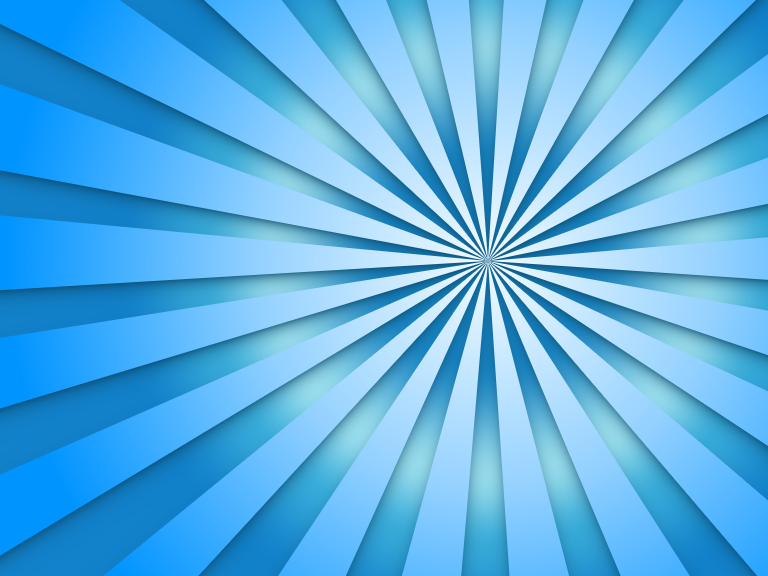
Write a Shadertoy shader that draws this background.

```glsl
// A sunburst of pale blue rays over recessed darker rays with a glowing ring.

const float TAU = 6.2831853;
const float RAY_COUNT = 22.0;
const float FIRST_RAY = 8.0;                // degrees
const vec2 CENTER = vec2(0.6354, 0.5469);   // fractions of the canvas
const float GLOW_START = 0.17;              // radii in canvas heights
const float GLOW_RADIUS = 0.37;
const float GLOW_MID = 0.50;
const float GLOW_END = 0.65;
const float HAZE_RADIUS = 0.40;
const float SKY_RADIUS = 0.84;
const float SHADOW_BLUR = 0.013;
const vec3 CORE = vec3(0.95, 0.985, 1.0);
const vec3 HAZE = vec3(0.58, 0.82, 1.0);
const vec3 SKY = vec3(0.0, 0.58, 1.0);
const vec3 INNER_BLUE = vec3(0.10, 0.56, 0.83);
const vec3 GLOW = vec3(0.63, 0.90, 0.96);
const vec3 AQUA = vec3(0.23, 0.69, 0.87);
const vec3 DEEP_BLUE = vec3(0.07, 0.51, 0.80);
const vec3 SHADOW = vec3(0.03, 0.27, 0.40);

// Layered waves make the ray spacing uneven; result in degrees.
float spacingOffset(float a) {
    return 0.09 + 1.74 * cos(a) + 0.53 * sin(a)
         - 0.90 * cos(2.0 * a) - 2.93 * sin(2.0 * a)
         - 0.74 * cos(3.0 * a) + 0.72 * sin(3.0 * a);
}

// Angular width of a recessed ray, in degrees.
float rayWidth(float a) {
    return 7.38 + 0.09 * cos(a) - 0.36 * sin(a)
         - 1.06 * cos(2.0 * a) + 0.67 * sin(2.0 * a)
         + 0.50 * cos(3.0 * a)
         - 0.20 * cos(4.0 * a) + 0.39 * sin(4.0 * a);
}

// Sky from the bright core to the saturated rim.
vec3 paleColor(float r) {
    vec3 color = mix(CORE, HAZE, clamp(r / HAZE_RADIUS, 0.0, 1.0));
    float rim = (r - HAZE_RADIUS) / (SKY_RADIUS - HAZE_RADIUS);
    return mix(color, SKY, clamp(rim, 0.0, 1.0));
}

// Recessed rays brighten in a ring, then fade to deep blue.
vec3 recessColor(float r) {
    vec3 color = mix(INNER_BLUE, GLOW, smoothstep(GLOW_START, GLOW_RADIUS, r));
    color = mix(color, AQUA, smoothstep(GLOW_RADIUS, GLOW_MID, r));
    return mix(color, DEEP_BLUE, smoothstep(GLOW_MID - 0.03, GLOW_END, r));
}

// Shadow cast from an edge; edges facing upward cast more.
float edgeShadow(float dist, float upward) {
    float strength = clamp(0.38 + 0.40 * upward, 0.08, 0.75);
    return strength * exp(-max(dist, 0.0) / SHADOW_BLUR);
}

void mainImage(out vec4 fragColor, in vec2 fragCoord) {
    vec2 p = (fragCoord - CENTER * iResolution.xy) / iResolution.y;
    float pixel = 1.0 / iResolution.y;
    float r = length(p);
    float angle = atan(p.y, p.x + (r < 1e-5 ? 1e-5 : 0.0)) - radians(FIRST_RAY);

    // Undo the uneven spacing to find the nearest ray.
    float even = angle;
    for (int i = 0; i < 4; i++) {
        even = angle - radians(spacingOffset(even));
    }
    float stepAngle = TAU / RAY_COUNT;
    float rayAngle = round(even / stepAngle) * stepAngle;
    float away = angle - rayAngle - radians(spacingOffset(rayAngle));
    float halfWidth = 0.5 * radians(rayWidth(rayAngle));

    // Signed distances to both sides of the recessed ray.
    float leftDist = r * sin(halfWidth - away);
    float rightDist = r * sin(halfWidth + away);
    float inside = clamp(0.5 + min(leftDist, rightDist) / pixel, 0.0, 1.0);

    float upward = cos(rayAngle + radians(FIRST_RAY));
    float leftShade = edgeShadow(leftDist, upward);
    float rightShade = edgeShadow(rightDist, -upward);
    float shade = 1.0 - (1.0 - leftShade) * (1.0 - rightShade);

    vec3 recess = mix(recessColor(r), SHADOW, shade);
    fragColor = vec4(mix(paleColor(r), recess, inside), 1.0);
}
```
